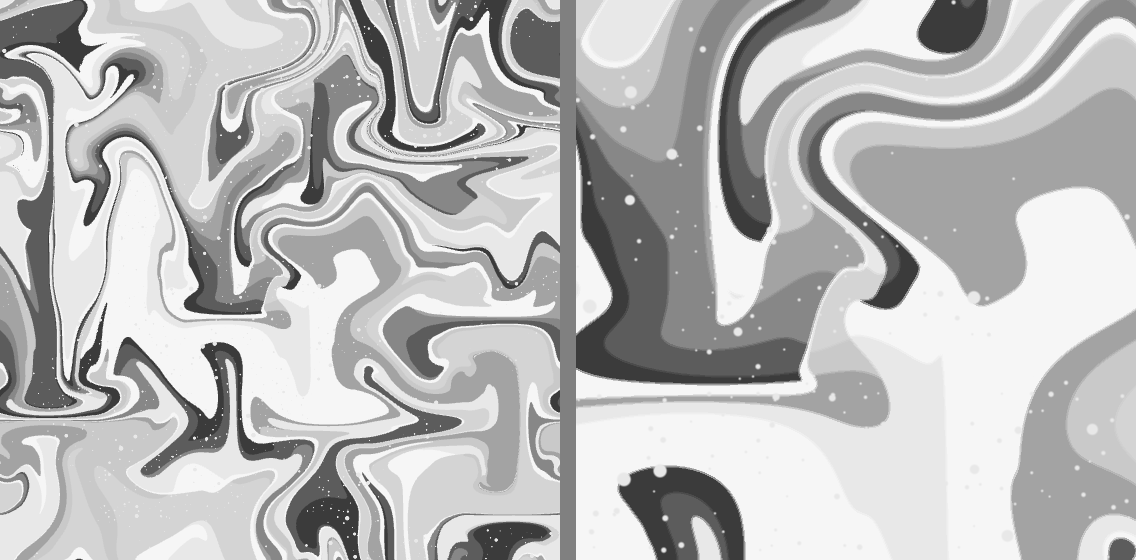
Left: the whole. Right: its middle third, enlarged.
A three.js fragment shader for this texture:

```glsl
// Seamless grey marbled ink: folded, stretched flat bands with fine pale splatter.
varying vec2 vUv;

// Flow that folds the ink
const float BROAD_CELLS = 4.0;    // eddies per side, broad stirring
const float FINE_CELLS = 6.0;     // eddies per side, fine stirring
const float BROAD_STEP = 0.062;
const float FINE_STEP = 0.040;
const int STIR_STEPS = 5;

// Ink layers
const float LAYER_CELLS = 3.0;
const float DETAIL_CELLS = 7.0;
const float DETAIL = 0.16;
const float BANDS = 9.0;
const float TONE_DRIFT = 1.3;     // tone change along a band
const float GOLDEN = 0.618034;    // spreads tones evenly over the bands
const float HAIRLINE = 0.10;      // share of a band taken by its white rim
const float EDGE = 0.002;         // width of the smoothed edges

// Greys, dark to light
const float BLACK_INK = 0.23;
const float CHARCOAL = 0.36;
const float SLATE = 0.53;
const float ASH = 0.64;
const float SILVER = 0.79;
const float PEARL = 0.83;
const float PAPER = 0.91;
const float WHITE = 0.965;

float hash(vec2 cell, float seed) {
  return fract(sin(dot(cell, vec2(127.1, 311.7)) + seed * 74.7) * 43758.5453);
}

// Wrapping value noise: value in x, slope per cell in yz
vec3 noise(vec2 uv, float cells, float seed) {
  vec2 p = uv * cells;
  vec2 i = floor(p);
  vec2 f = p - i;
  vec2 w = f * f * f * (f * (f * 6.0 - 15.0) + 10.0);
  vec2 dw = 30.0 * f * f * (f - 1.0) * (f - 1.0);
  vec2 lo = mod(i, cells);
  vec2 hi = mod(i + 1.0, cells);
  float a = hash(lo, seed);
  float b = hash(vec2(hi.x, lo.y), seed);
  float c = hash(vec2(lo.x, hi.y), seed);
  float d = hash(hi, seed);
  float k = a - b - c + d;
  float value = a + (b - a) * w.x + (c - a) * w.y + k * w.x * w.y;
  return vec3(value, dw * (vec2(b - a, c - a) + k * w.yx));
}

// Carry a point along the swirls of a noise stream function
vec2 stir(vec2 p, float cells, float stride, float seed) {
  for (int i = 0; i < STIR_STEPS; i++) {
    vec2 slope = noise(p, cells, seed).yz;
    p += stride * vec2(slope.y, -slope.x);
  }
  return p;
}

// Flat grey for a rank from 0 to 1; thresholds set the area shares
float inkTone(float rank) {
  float g = BLACK_INK;
  g = mix(g, CHARCOAL, step(0.053, rank));
  g = mix(g, SLATE, step(0.138, rank));
  g = mix(g, ASH, step(0.245, rank));
  g = mix(g, SILVER, step(0.404, rank));
  g = mix(g, PEARL, step(0.500, rank));
  g = mix(g, PAPER, step(0.690, rank));
  return mix(g, WHITE, step(0.890, rank));
}

float marble(vec2 uv) {
  vec2 p = stir(uv, FINE_CELLS, FINE_STEP, 1.0);
  p = stir(p, BROAD_CELLS, BROAD_STEP, 2.0);
  float layer = noise(p, LAYER_CELLS, 3.0).x + DETAIL * noise(p, DETAIL_CELLS, 4.0).x;
  float s = layer * BANDS;
  s += 0.35 * sin(s * 2.3);       // uneven band widths
  float band = floor(s);
  float drift = TONE_DRIFT * noise(p, LAYER_CELLS, 5.0).x;
  float tone = inkTone(fract(band * GOLDEN + drift));
  float rim = step(s - band, HAIRLINE) * step(0.4, hash(vec2(band), 6.0));
  return mix(tone, WHITE, rim);
}

// One round drop at most per grid cell, gathered in clusters
float splatter(vec2 uv, float cells, float density, float maxRadius, float seed) {
  vec2 cell = mod(floor(uv * cells), cells);
  float size = hash(cell, seed);
  float radius = maxRadius * mix(0.3, 1.0, size * size);
  vec2 jitter = vec2(hash(cell, seed + 1.0), hash(cell, seed + 2.0)) - 0.5;
  vec2 center = 0.5 + jitter * (0.9 - 2.0 * radius);
  float cluster = smoothstep(0.4, 0.8, noise(uv, 8.0, 7.0).x);
  float present = step(hash(cell, seed + 3.0), density * cluster);
  float soft = 0.4 * EDGE * cells;
  float dist = length(fract(uv * cells) - center);
  return present * (1.0 - smoothstep(radius - soft, radius + soft, dist));
}

void main() {
  // Average a rotated grid of four samples to smooth the band edges
  float grey = 0.0;
  for (int i = 0; i < 4; i++) {
    float n = float(i);
    vec2 spot = vec2(n, floor(mod(2.0 * n + 1.5, 5.0)));
    grey += 0.25 * marble(vUv + EDGE * ((spot + 0.5) / 4.0 - 0.5));
  }
  float drops = splatter(vUv, 48.0, 0.28, 0.20, 11.0);
  drops = max(drops, splatter(vUv, 110.0, 0.22, 0.19, 21.0));
  grey = mix(grey, PAPER, drops);
  gl_FragColor = vec4(vec3(grey), 1.0);
}
```
